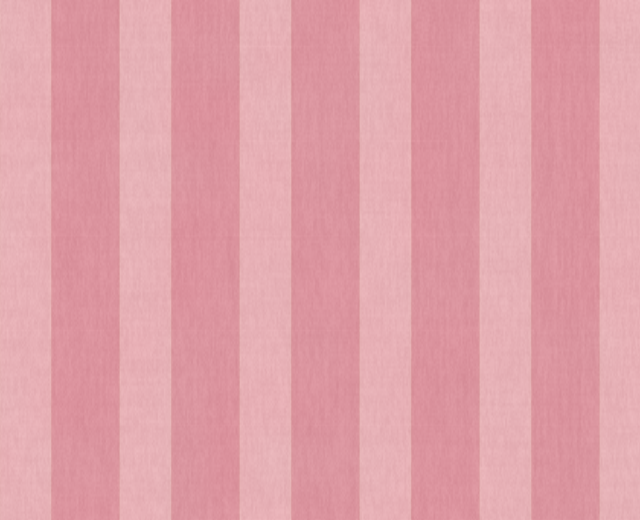
Reproduce this pattern procedurally as a Shadertoy shader.

```glsl
float hash(vec2 p) {
    return fract(sin(dot(p, vec2(127.1, 311.7))) * 43758.5453);
}

float noise(vec2 p) {
    vec2 i = floor(p), f = fract(p);
    f = f * f * (3.0 - 2.0 * f);
    return mix(mix(hash(i), hash(i + vec2(1, 0)), f.x),
               mix(hash(i + vec2(0, 1)), hash(i + vec2(1, 1)), f.x), f.y);
}

// Zero-centred cloth grain: upright fibres, fine speckle and soft mottling
float weave(vec2 p, float satin) {
    float fibres = noise(p * vec2(330.0, 65.0)) - 0.5;
    float speckle = noise(p * vec2(420.0, 260.0) + 17.0) - 0.5;
    float mottle = noise(p * vec2(28.0, 20.0) + 5.0) - 0.5;
    float threads = noise(vec2(p.x * 190.0, p.y * 5.0)) - 0.5;
    float rows = noise(vec2(p.x * 9.0, p.y * 150.0)) - 0.5;
    return 0.026 * fibres + 0.024 * speckle + 0.010 * mottle
         + mix(0.005, 0.016, satin) * threads
         + mix(0.012, 0.006, satin) * rows;
}

void mainImage(out vec4 fragColor, in vec2 fragCoord) {
    vec2 p = fragCoord / iResolution.x;
    float pixel = 1.0 / iResolution.x;

    // Signed distance to the nearest dark stripe, negative inside
    float x = mod(p.x - 0.1335 + 0.09375, 0.1875) - 0.09375;
    float d = abs(x) - 0.0534;
    float dark = 1.0 - smoothstep(-0.75 * pixel, 0.75 * pixel, d);

    vec3 color = mix(vec3(0.904, 0.690, 0.712), vec3(0.860, 0.579, 0.620), dark);
    color += weave(p, dark) * vec3(0.8, 1.1, 1.0);

    // Slow drift between rosy and greyish pink
    color += (noise(p * vec2(14.0, 11.0) + 31.0) - 0.5) * vec3(0.004, -0.014, -0.010);

    // Faint warm tint along the stripe edges
    color += vec3(-0.004, 0.010, -0.008) * exp(-abs(d) * 450.0);

    // Faint pale weft lines
    float row = abs(fract(p.y / 0.148 + 0.5) - 0.5) * 0.148;
    color += 0.010 * smoothstep(0.0025, 0.0, row) * noise(p * vec2(40.0, 3.0));

    fragColor = vec4(clamp(color, 0.0, 1.0), 1.0);
}
```
